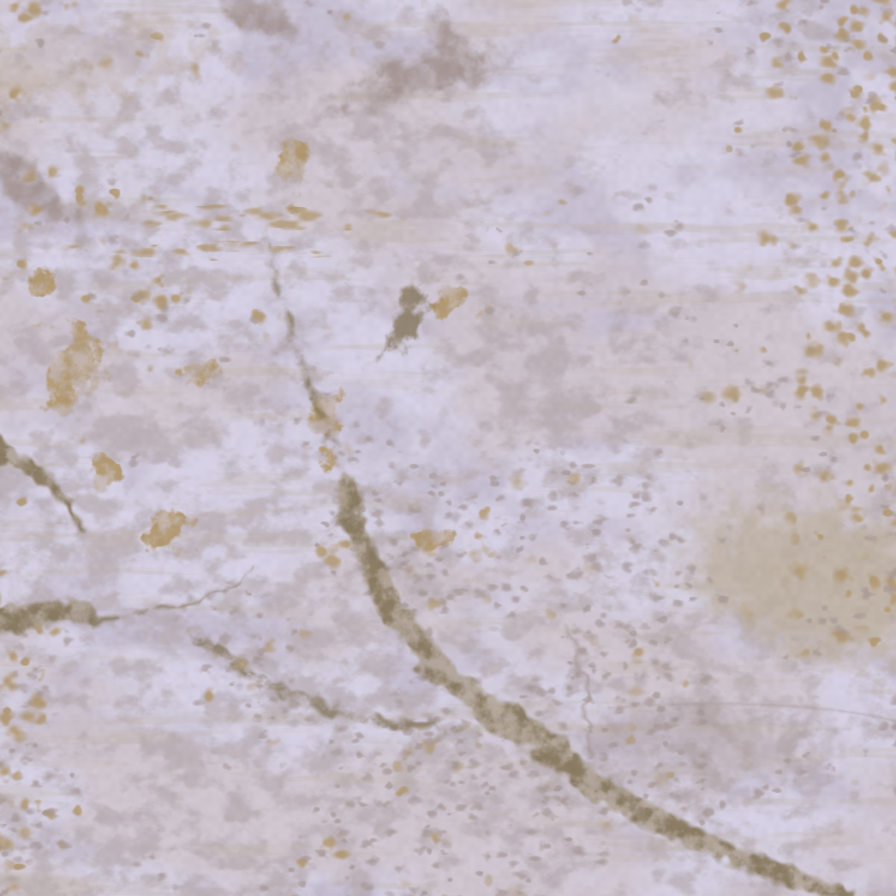
This texture is drawn by a Shadertoy shader. Its source:

```glsl
// Weathered lilac plaster with olive veins, taupe stains and ochre flecks.

const vec3 LILAC = vec3(0.83, 0.81, 0.885);
const vec3 LILAC_SHADE = vec3(0.77, 0.74, 0.815);
const vec3 ROSE_GREY = vec3(0.80, 0.76, 0.79);
const vec3 DUST = vec3(0.70, 0.655, 0.67);
const vec3 TAUPE = vec3(0.64, 0.58, 0.57);
const vec3 SAND = vec3(0.74, 0.69, 0.63);
const vec3 OCHRE = vec3(0.69, 0.59, 0.43);
const vec3 OLIVE = vec3(0.53, 0.47, 0.37);

float hash(vec2 p) {
    vec3 q = fract(vec3(p.xyx) * 0.1031);
    q += dot(q, q.yzx + 33.33);
    return fract((q.x + q.y) * q.z);
}

float noise(vec2 p) {
    vec2 i = floor(p), f = fract(p);
    f = f * f * (3.0 - 2.0 * f);
    return mix(mix(hash(i), hash(i + vec2(1, 0)), f.x),
               mix(hash(i + vec2(0, 1)), hash(i + vec2(1, 1)), f.x), f.y);
}

float fbm(vec2 p) {
    float sum = 0.0, amp = 0.533;
    for (int i = 0; i < 4; i++) {
        sum += amp * noise(p);
        p = mat2(1.6, 1.2, -1.2, 1.6) * p + 17.3;
        amp *= 0.5;
    }
    return sum;
}

// Ragged elliptical stain, sheared by slope
float stain(vec2 p, vec2 centre, vec2 radius, float slope, float ragged) {
    vec2 q = p - centre;
    q.y -= slope * q.x;
    float d = length(q / radius) + ragged * (fbm(p * 55.0) - 0.5);
    return 1.0 - smoothstep(0.55, 1.2, d);
}

// Curved vein a-b-c whose width runs from w.x to w.y
float vein(vec2 p, vec2 a, vec2 b, vec2 c, vec2 w) {
    float cover = -1.0;
    vec2 from = a;
    for (int i = 1; i <= 12; i++) {
        float t = float(i) / 12.0;
        vec2 to = mix(mix(a, b, t), mix(b, c, t), t);
        vec2 seg = to - from, q = p - from;
        float h = clamp(dot(q, seg) / dot(seg, seg), 0.0, 1.0);
        float width = mix(w.x, w.y, t - (1.0 - h) / 12.0);
        cover = max(cover, width - length(q - seg * h));
        from = to;
    }
    return smoothstep(-0.004, 0.005, cover);
}

// Soft random flecks, one per cell, present where the density allows
float flecks(vec2 p, vec2 cells, float density, float seed) {
    vec2 g = p * cells, id = floor(g);
    float cover = 0.0;
    for (int y = -1; y <= 1; y++)
    for (int x = -1; x <= 1; x++) {
        vec2 cell = id + vec2(x, y);
        vec2 jitter = vec2(hash(cell + seed), hash(cell + seed + 41.7));
        float size = mix(0.25, 0.6, hash(cell + seed + 83.1));
        float d = length(g - cell - jitter) + 0.5 * (noise(g * 2.5) - 0.5);
        float present = smoothstep(0.0, 0.1, density - hash(cell + seed + 19.9));
        cover = max(cover, present * (1.0 - smoothstep(0.1, 1.3, d / size)));
    }
    return cover;
}

float band(float x, float centre, float halfWidth) {
    return 1.0 - smoothstep(0.0, halfWidth, abs(x - centre));
}

// Mottled ground: cool at the upper right, dustier at the lower left
vec3 plaster(vec2 p) {
    float age = clamp(0.9 - 0.4 * p.x - 0.6 * p.y, 0.0, 1.0);
    vec3 col = mix(LILAC_SHADE, LILAC, smoothstep(0.3, 0.58, fbm(p * vec2(13, 17))));
    col = mix(col, ROSE_GREY, 0.8 * smoothstep(0.46, 0.68, fbm(p * vec2(5, 9) + 7.0) + 0.1 * age));
    float dust = fbm(p * vec2(42, 55) + 3.0) + 0.4 * (fbm(p * 5.0 + 21.0) - 0.5);
    col = mix(col, DUST, 0.65 * smoothstep(0.52, 0.86, dust + 0.16 * age));
    float streak = fbm(p * vec2(7, 75) + 11.0);
    return mix(col, SAND, 0.3 * smoothstep(0.55, 0.78, streak));
}

vec3 addStains(vec3 col, vec2 p, float grain) {
    col = mix(col, SAND, 0.85 * stain(p, vec2(0.91, 0.35), vec2(0.15, 0.095), -0.15, 0.7));
    col = mix(col, TAUPE, 0.32 * stain(p, vec2(0.79, 0.165), vec2(0.13, 0.055), 0.05, 1.4));
    float flakes = stain(p, vec2(0.465, 0.912), vec2(0.095, 0.026), 0.25, 1.1);
    flakes = max(flakes, stain(p, vec2(0.51, 0.94), vec2(0.03, 0.035), -0.8, 1.0));
    flakes = max(flakes, stain(p, vec2(0.285, 0.983), vec2(0.05, 0.024), -0.3, 1.0));
    flakes = max(flakes, stain(p, vec2(0.03, 0.79), vec2(0.065, 0.028), -0.65, 1.0));
    col = mix(col, TAUPE, flakes * mix(0.9, 0.5, grain));
    return mix(col, OCHRE, 0.2 * stain(p, vec2(0.08, 0.93), vec2(0.16, 0.04), 0.1, 2.2));
}

vec3 addFlecks(vec3 col, vec2 p, float grain) {
    float edge = smoothstep(0.78, 1.0, p.x) * smoothstep(0.24, 0.34, p.y);
    float rows = max(band(p.y, 0.757, 0.02), band(p.y, 0.72, 0.015)) * band(p.x, 0.27, 0.26);
    float left = 0.25 * smoothstep(0.5, 0.0, p.x);
    float clumps = smoothstep(0.42, 0.65, fbm(p * 7.0 + 5.0));
    float low = smoothstep(0.7, 0.4, p.y);
    col = mix(col, OCHRE, 0.85 * flecks(p, vec2(55, 60), 0.45 * edge + (0.1 + left) * clumps, 5.0));
    col = mix(col, OCHRE, 0.75 * flecks(p, vec2(38, 80), rows, 29.0));
    col = mix(col, TAUPE, 0.65 * flecks(p, vec2(70, 95), (0.1 + 0.25 * low) * clumps + 0.04, 61.0));
    // Crumbled blots: centre and radii
    vec4 blots[9] = vec4[9](
        vec4(0.328, 0.815, 0.013, 0.028), vec4(0.505, 0.665, 0.022, 0.018),
        vec4(0.365, 0.530, 0.015, 0.032), vec4(0.052, 0.685, 0.013, 0.012),
        vec4(0.120, 0.475, 0.017, 0.018), vec4(0.190, 0.410, 0.020, 0.022),
        vec4(0.225, 0.580, 0.018, 0.018), vec4(0.083, 0.580, 0.024, 0.045),
        vec4(0.475, 0.400, 0.024, 0.009));
    for (int i = 0; i < 9; i++)
        col = mix(col, OCHRE, mix(0.95, 0.35, grain) * stain(p, blots[i].xy, blots[i].zw, 0.0, 3.2));
    return mix(col, OLIVE, 0.8 * stain(p, vec2(0.457, 0.65), vec2(0.024, 0.03), 0.9, 2.0));
}

vec3 addVeins(vec3 col, vec2 p, float grain) {
    vec2 q = p + 0.016 * (vec2(fbm(p * 24.0), fbm(p * 24.0 + 9.0)) - 0.5);
    q += 0.01 * (vec2(noise(p * 95.0), noise(p * 95.0 + 5.0)) - 0.5);
    float stem = vein(q, vec2(0.385, 0.46), vec2(0.42, 0.26), vec2(0.62, 0.165), vec2(0.012, 0.018));
    stem = max(stem, vein(q, vec2(0.62, 0.165), vec2(0.70, 0.08), vec2(0.95, 0), vec2(0.017, 0.008)));
    stem = max(stem, vein(q, vec2(-0.02, 0.5), vec2(0.05, 0.485), vec2(0.095, 0.415), vec2(0.013, 0.004)));
    stem = max(stem, vein(q, vec2(-0.02, 0.30), vec2(0.05, 0.32), vec2(0.10, 0.315), vec2(0.02, 0.01)));
    col = mix(col, mix(OLIVE, SAND, 0.65 * grain), mix(0.95, 0.75, grain) * stem);
    float faint = vein(q, vec2(0.29, 0.77), vec2(0.32, 0.62), vec2(0.385, 0.46), vec2(0.002, 0.006));
    faint = max(faint, vein(q, vec2(0.22, 0.29), vec2(0.32, 0.2), vec2(0.53, 0.18), vec2(0.009, 0.005)));
    faint = max(faint, vein(q, vec2(0.1, 0.305), vec2(0.18, 0.31), vec2(0.28, 0.36), vec2(0.005, 0)));
    col = mix(col, OLIVE, faint * mix(0.8, 0.08, grain));
    float hair = vein(q, vec2(0.63, 0.30), vec2(0.66, 0.24), vec2(0.66, 0.16), vec2(0.002));
    hair = max(hair, vein(p, vec2(0.68, 0.21), vec2(0.90, 0.225), vec2(1.02, 0.19), vec2(0)));
    return mix(col, TAUPE, 0.75 * hair);
}

void mainImage(out vec4 fragColor, in vec2 fragCoord) {
    vec2 p = fragCoord / iResolution.xy;
    float grain = smoothstep(0.3, 0.7, fbm(p * 65.0 + 2.0));
    vec3 col = addStains(plaster(p), p, grain);
    col = addVeins(addFlecks(col, p, grain), p, grain);
    col += 0.03 * (noise(p * 150.0) - 0.5);
    fragColor = vec4(col, 1.0);
}
```
